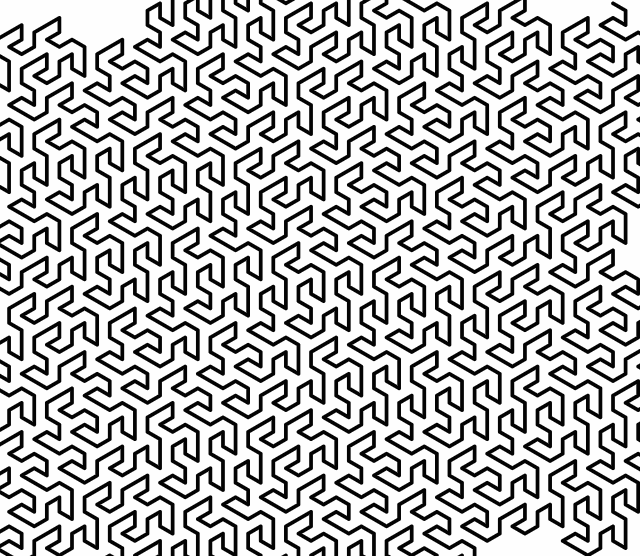
A WebGL 2 fragment shader for this pattern:

```glsl
#version 300 es
precision highp float;
precision highp int;

uniform vec2 u_resolution;
out vec4 fragColor;

// Values to tune, in units of the canvas height with the centre at zero
const vec3 PAPER = vec3(0.995);
const vec3 INK = vec3(0.01);
const float HALF_WIDTH = 0.00335;
const float EDGE_LENGTH = 0.02613;
const float FIRST_HEADING = 90.0;
const vec2 CURVE_END = vec2(0.527, 0.494);

// Gosper curve: every chord becomes seven, each turned and shrunk by sqrt(7)
const int LEVELS = 4;
const int SEGMENTS = 2401;
const float CHORD_EDGES = 49.0;
const float TURN_PER_LEVEL = 19.1066;
const float H = 0.8660254;
const vec2 SHRINK = vec2(2.5, H) / 7.0;
const float ISLAND_OFFSET = 0.288675;
const float ISLAND_REACH = 0.61;

// Start and heading of the seven children, as complex numbers
const vec2 CHILD_START[7] = vec2[7](
    vec2(0.0), vec2(1.5, -H), vec2(0.5, -H), vec2(0.5, -H),
    vec2(0.0, -2.0 * H), vec2(1.0, -2.0 * H), vec2(2.5, -H));
const vec2 AHEAD = vec2(1.0, 0.0);
const vec2 BACK_LEFT = vec2(-0.5, H);
const vec2 BACK_RIGHT = vec2(-0.5, -H);
const vec2 CHILD_HEADING[7] = vec2[7](
    AHEAD, BACK_LEFT, AHEAD, BACK_RIGHT, AHEAD, AHEAD, BACK_RIGHT);

vec2 complexMul(vec2 a, vec2 b) {
    return vec2(a.x * b.x - a.y * b.y, a.x * b.y + a.y * b.x);
}

float segmentDistance(vec2 p, vec2 start, vec2 chord) {
    vec2 offset = p - start;
    float along = clamp(dot(offset, chord) / dot(chord, chord), 0.0, 1.0);
    return length(offset - along * chord);
}

// Distance to the curve, exact up to the given range
float curveDistance(vec2 p, float range) {
    float angle = radians(FIRST_HEADING - float(LEVELS) * TURN_PER_LEVEL);
    vec2 rootChord = CHORD_EDGES * EDGE_LENGTH * vec2(cos(angle), sin(angle));
    float nearest = range;
    int index = 0;

    while (index < SEGMENTS) {
        vec2 start = CURVE_END - rootChord;
        vec2 chord = rootChord;
        int span = SEGMENTS;
        bool inReach = true;

        // Descend the base-7 digits, skipping islands out of reach
        for (int level = 0; level < LEVELS && inReach; level++) {
            span /= 7;
            int child = (index / span) % 7;
            vec2 unit = complexMul(chord, SHRINK);
            start += complexMul(unit, CHILD_START[child]);
            chord = complexMul(unit, CHILD_HEADING[child]);

            vec2 rightSide = vec2(chord.y, -chord.x);
            vec2 centre = start + 0.5 * chord + ISLAND_OFFSET * rightSide;
            float reach = ISLAND_REACH * length(chord) + range;
            inReach = distance(p, centre) < reach;
        }
        if (inReach) nearest = min(nearest, segmentDistance(p, start, chord));
        index += span;
    }
    return nearest;
}

void main() {
    float pixel = 1.0 / u_resolution.y;
    vec2 p = (gl_FragCoord.xy - 0.5 * u_resolution) * pixel;

    float d = curveDistance(p, HALF_WIDTH + pixel);
    float ink = clamp((HALF_WIDTH - d) / pixel + 0.5, 0.0, 1.0);
    fragColor = vec4(mix(PAPER, INK, ink), 1.0);
}
```
